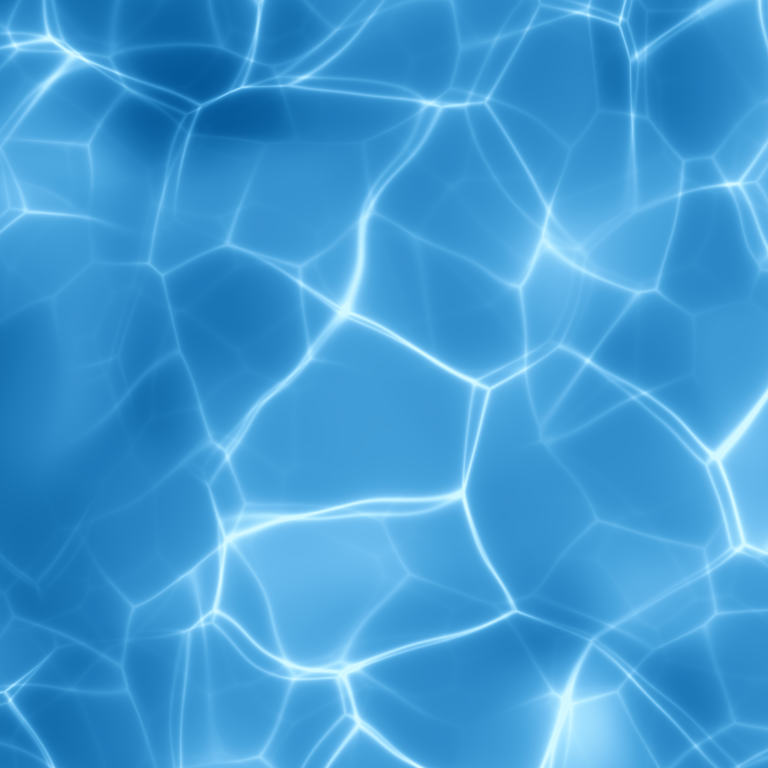
This texture is drawn by a WebGL 2 fragment shader. Its source:

```glsl
#version 300 es
precision highp float;

uniform vec2 u_resolution;
out vec4 fragColor;

// Pattern sizes, in repeats per canvas
const float SWELL_SCALE = 3.2;
const float MAIN_SCALE = 4.3;
const float MID_SCALE = 6.3;
const float FINE_SCALE = 9.5;

// Shape of the light web
const float JITTER = 0.95;
const float GLOW_FALLOFF = 9.0;
const float BEND = 0.11;
const float RIPPLE = 0.022;
const float SPLIT = 0.06;
const float MAIN_WIDTH = 0.022;
const float MID_WIDTH = 0.035;

// Brightness balance
const float BASE_LIGHT = 0.23;
const float SWELL_GAIN = 1.3;
const float MAIN_FACET = 0.30;
const float MID_FACET = 0.24;
const float MAIN_GLOW = 0.20;
const float MID_GLOW = 0.13;
const float FINE_GLOW = 0.05;
const float MAIN_LINE = 0.42;
const float TWIN_LINE = 0.24;
const float MID_LINE = 0.15;

// Water colours from deep shade to glint
const int LAST_TINT = 7;
const vec3 WATER[8] = vec3[8](
    vec3(0.01, 0.33, 0.58), vec3(0.05, 0.39, 0.64),
    vec3(0.12, 0.48, 0.73), vec3(0.20, 0.56, 0.80),
    vec3(0.29, 0.65, 0.87), vec3(0.45, 0.76, 0.95),
    vec3(0.65, 0.89, 1.00), vec3(0.82, 0.97, 1.00));

vec3 hash3(vec2 p) {
    vec3 q = fract(p.xyx * vec3(0.1031, 0.1030, 0.0973));
    q += dot(q, q.yxz + 33.33);
    return fract((q.xxy + q.yzz) * q.zyx);
}

// Three independent channels of smooth value noise
vec3 noise3(vec2 p) {
    vec2 cell = floor(p);
    vec2 f = fract(p);
    f = f * f * f * (f * (f * 6.0 - 15.0) + 10.0);
    vec3 low = mix(hash3(cell), hash3(cell + vec2(1, 0)), f.x);
    vec3 high = mix(hash3(cell + vec2(0, 1)), hash3(cell + vec2(1, 1)), f.x);
    return mix(low, high, f.y);
}

vec2 rotate(vec2 p, float angle) {
    float c = cos(angle), s = sin(angle);
    return vec2(c * p.x - s * p.y, s * p.x + c * p.y);
}

// Cellular web: x = gap to the nearest edge, y = soft glow, z = facet tone
vec3 web(vec2 p) {
    vec2 cell = floor(p);
    vec2 f = fract(p);
    float nearest = 9.0, second = 9.0, total = 0.0, tone = 0.0;
    for (int y = -2; y <= 2; y++) {
        for (int x = -2; x <= 2; x++) {
            vec2 offset = vec2(x, y);
            vec3 h = hash3(cell + offset);
            float d = length(offset + 0.5 + (h.xy - 0.5) * JITTER - f);
            float weight = exp(-GLOW_FALLOFF * d);
            total += weight;
            tone += weight * h.z;
            second = min(second, max(nearest, d));
            nearest = min(nearest, d);
        }
    }
    float glow = total * exp(GLOW_FALLOFF * nearest) - 1.0;
    return vec3(second - nearest, glow, tone / total);
}

float filament(float gap, float width) {
    float x = gap / width;
    return 1.0 / (1.0 + x * x);
}

vec3 waterColor(float light) {
    float x = clamp(light * 5.0 + 1.0, 0.0, float(LAST_TINT));
    int i = min(int(x), LAST_TINT - 1);
    return mix(WATER[i], WATER[i + 1], x - float(i));
}

void main() {
    vec2 uv = gl_FragCoord.xy / min(u_resolution.x, u_resolution.y);

    // Bend space so that straight cell edges become flowing curves
    vec2 p = uv + BEND * (noise3(uv * 3.0 + 11.0).xy - 0.5);
    p += RIPPLE * (noise3(rotate(uv, 0.6) * 9.0 + 40.0).xy - 0.5);
    vec2 shift = SPLIT * (noise3(rotate(uv, 1.1) * 5.0 + 70.0).xy - 0.5);

    // Broad light and shade, and patches where each web is strong
    vec3 broad = noise3(rotate(p, 0.5) * SWELL_SCALE + 23.0);
    vec3 detail = noise3(rotate(p, 1.3) * SWELL_SCALE * 2.1 + 57.0);
    float swell = mix(broad.x, detail.x, 0.35);
    float mainPower = smoothstep(0.2, 0.75, mix(broad.y, detail.y, 0.3));
    float midPower = smoothstep(0.2, 0.8, mix(broad.z, detail.z, 0.4));

    // The twin follows the main web, parting from it into narrow pockets
    vec3 mainWeb = web(rotate(p, 0.35) * MAIN_SCALE + 5.0);
    vec3 twinWeb = web(rotate(p + shift, 0.35) * MAIN_SCALE + 5.0);
    vec3 midWeb = web(rotate(p - shift, 1.0) * MID_SCALE + 31.0);
    vec3 fineWeb = web(rotate(p + shift, 2.0) * FINE_SCALE + 83.0);

    // Combine shade, translucent facets, halos and bright threads
    float light = BASE_LIGHT + SWELL_GAIN * (swell - 0.5);
    light += MAIN_FACET * (mix(mainWeb.z, twinWeb.z, 0.5) - 0.5);
    light += MID_FACET * (midWeb.z - 0.5);
    light += MAIN_GLOW * mainPower * mix(mainWeb.y, twinWeb.y, 0.4);
    light += MID_GLOW * midPower * midWeb.y + FINE_GLOW * midPower * fineWeb.y;
    light += MAIN_LINE * mainPower * filament(mainWeb.x, MAIN_WIDTH);
    light += TWIN_LINE * mainPower * filament(twinWeb.x, MAIN_WIDTH);
    light += MID_LINE * midPower * filament(midWeb.x, MID_WIDTH);

    fragColor = vec4(waterColor(light), 1.0);
}
```
